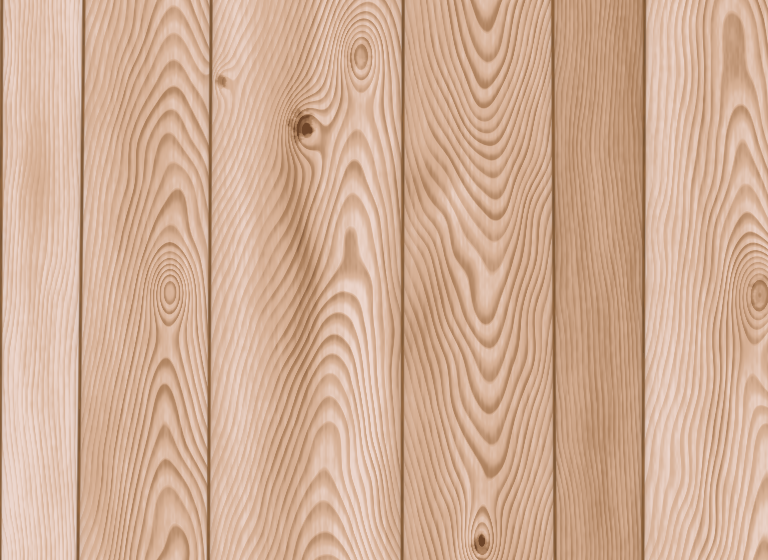
A Shadertoy shader for this texture:

```glsl
// Six upright wooden planks with cathedral grain, knots and narrow dark seams.

// Lengths are in canvas heights; tone runs from 0 (pale) to 1 (dark).
const vec3 PALE  = vec3(0.925, 0.840, 0.805);
const vec3 TAN   = vec3(0.840, 0.690, 0.585);
const vec3 BROWN = vec3(0.680, 0.505, 0.365);
const vec3 UMBER = vec3(0.430, 0.270, 0.160);
const vec3 SEAM_COLOR = vec3(0.50, 0.335, 0.185);

const float SEAM_HALF_WIDTH = 0.0027;
const float RING_CONTRAST = 0.46;
const float FIBER_CONTRAST = 0.20;
const float STAIN_CONTRAST = 0.34;
const float KNOT_SWIRL = 190.0;

// Per plank: left edge at the bottom, lean of that edge, base tone
const int PLANKS = 6;
const float EDGE[PLANKS] = float[](0.0, 0.139, 0.372, 0.718, 0.991, 1.148);
const float LEAN[PLANKS] = float[](0.003, 0.011, 0.005, 0.002, -0.004, 0.003);
const float TONE[PLANKS] = float[](0.13, 0.27, 0.27, 0.34, 0.56, 0.22);

// Per plank: heart x, heart lean, rings per unit across, rings per unit along
const vec4 GRAIN[PLANKS] = vec4[](
    vec4(-0.20, 0.00, 115.0, 3.0), vec4(0.300, 0.01, 88.0, -17.0),
    vec4(0.578, 0.07, 86.0, -20.0), vec4(0.872, 0.01, 80.0, 21.0),
    vec4(1.400, 0.00, 125.0, 3.0), vec4(1.350, -0.02, 88.0, -14.0));

// Knots: x, y, radius, darkness
const int KNOTS = 6;
const vec4 KNOT[KNOTS] = vec4[](
    vec4(0.306, 0.484, 0.026, 0.05), vec4(0.642, 0.905, 0.028, 0.30),
    vec4(0.539, 0.774, 0.026, 0.75), vec4(0.395, 0.858, 0.014, 0.65),
    vec4(0.859, 0.027, 0.022, 0.75), vec4(1.362, 0.475, 0.034, 0.32));

// Soft stains: x, y, half width, half height; then the tone each adds
const int STAINS = 8;
const vec4 STAIN[STAINS] = vec4[](
    vec4(0.535, 0.52, 0.026, 0.28), vec4(0.765, 0.67, 0.045, 0.05),
    vec4(0.760, 0.42, 0.040, 0.10), vec4(0.190, 0.18, 0.040, 0.18),
    vec4(1.330, 0.44, 0.030, 0.12), vec4(0.065, 0.68, 0.030, 0.10),
    vec4(0.655, 0.40, 0.045, 0.45), vec4(0.830, 0.64, 0.045, 0.05));
const float STAIN_TONE[STAINS] = float[](0.36, 0.25, 0.22, 0.18, 0.24, 0.16, -0.13, -0.20);

float hash(vec2 p) {
    vec3 q = fract(p.xyx * vec3(0.1031, 0.1030, 0.0973));
    q += dot(q, q.yzx + 33.33);
    return fract((q.x + q.y) * q.z);
}

float noise(vec2 p) {
    vec2 i = floor(p), f = fract(p);
    f = f * f * (3.0 - 2.0 * f);
    return mix(mix(hash(i), hash(i + vec2(1, 0)), f.x),
               mix(hash(i + vec2(0, 1)), hash(i + vec2(1, 1)), f.x), f.y);
}

float fbm(vec2 p) {
    return 0.55 * noise(p) + 0.30 * noise(p * 2.1 + 7.3) + 0.15 * noise(p * 4.3 + 19.1);
}

// Growth-ring count: a tapering trunk cut lengthwise, bent around the knots
float ringField(vec2 p, vec2 seed, vec4 grain) {
    float across = p.x - grain.x - grain.y * p.y;
    across += 0.022 * (noise(vec2(p.y * 3.0, 2.0) + seed) - 0.5);
    float field = grain.z * length(vec2(across, 0.045)) - grain.w * p.y;
    field += 5.0 * (noise(p * vec2(6.0, 3.2) + seed) - 0.5);
    field += 1.3 * (noise(p * vec2(20.0, 11.0) + seed) - 0.5);
    for (int i = 0; i < KNOTS; i++) {
        vec2 d = (p - KNOT[i].xy) / (KNOT[i].z * vec2(1.3, 2.1));
        field -= KNOT_SWIRL * KNOT[i].z * exp(-dot(d, d));
    }
    return field;
}

vec3 woodColor(float tone) {
    vec3 c = mix(PALE, TAN, smoothstep(0.0, 0.42, tone));
    c = mix(c, BROWN, smoothstep(0.38, 0.88, tone));
    return mix(c, UMBER, smoothstep(0.85, 1.35, tone));
}

void mainImage(out vec4 fragColor, in vec2 fragCoord) {
    vec2 p = fragCoord / iResolution.y;
    float pixel = 1.0 / iResolution.y;

    // Find the plank and the nearest seam
    int plank = 0;
    float seam = 1.0;
    for (int i = 0; i < PLANKS; i++) {
        float side = p.x - EDGE[i] - LEAN[i] * p.y;
        if (side > 0.0) plank = i;
        seam = min(seam, abs(side));
    }
    vec2 seed = vec2(17.3, 9.7) * float(plank);
    vec4 grain = GRAIN[plank];

    // Rings darken slowly, then end sharply; they fade away from the heart
    float field = ringField(p, seed, grain);
    float phase = fract(field);
    float ring = smoothstep(0.25, 0.82, phase) * (1.0 - smoothstep(0.86, 1.0, phase));
    float heart = abs(p.x - grain.x - grain.y * p.y);
    float strength = mix(1.0, 0.42, smoothstep(0.06, 0.17, heart));
    strength *= 0.65 + 0.5 * hash(vec2(floor(field), float(plank)));
    strength *= 1.0 - smoothstep(0.45, 1.1, fwidth(field));
    float tone = TONE[plank] + RING_CONTRAST * strength * (ring - 0.12);

    // Fine fibres and broad lengthwise stains
    float fiber = 0.6 * noise(p * vec2(260.0, 14.0) + seed) + 0.4 * noise(p * vec2(330.0, 90.0));
    tone += FIBER_CONTRAST * (fiber - 0.5);
    tone += STAIN_CONTRAST * (fbm(p * vec2(13.0, 1.8) + seed) - 0.5);
    for (int i = 0; i < STAINS; i++) {
        vec2 d = (p - STAIN[i].xy) / STAIN[i].zw;
        d.x += 1.2 * (noise(vec2(p.y * 8.0, float(i))) - 0.5);
        tone += STAIN_TONE[i] * exp(-dot(d, d));
    }

    // Ragged knot cores
    for (int i = 0; i < KNOTS; i++) {
        vec2 d = (p - KNOT[i].xy) / (KNOT[i].z * vec2(1.0, 1.25));
        float core = length(d) + 0.9 * (fbm(p * vec2(70.0, 90.0)) - 0.5);
        tone += KNOT[i].w * (1.0 - smoothstep(0.25, 1.0, core));
    }

    // Seam groove with a faint shaded bevel
    vec3 color = woodColor(tone) * (1.0 - 0.10 * exp(-seam / 0.006));
    float groove = 1.0 - smoothstep(SEAM_HALF_WIDTH - pixel, SEAM_HALF_WIDTH + pixel, seam);
    color = mix(color, SEAM_COLOR * (0.85 + 0.3 * fiber), 0.9 * groove);
    fragColor = vec4(color, 1.0);
}
```
